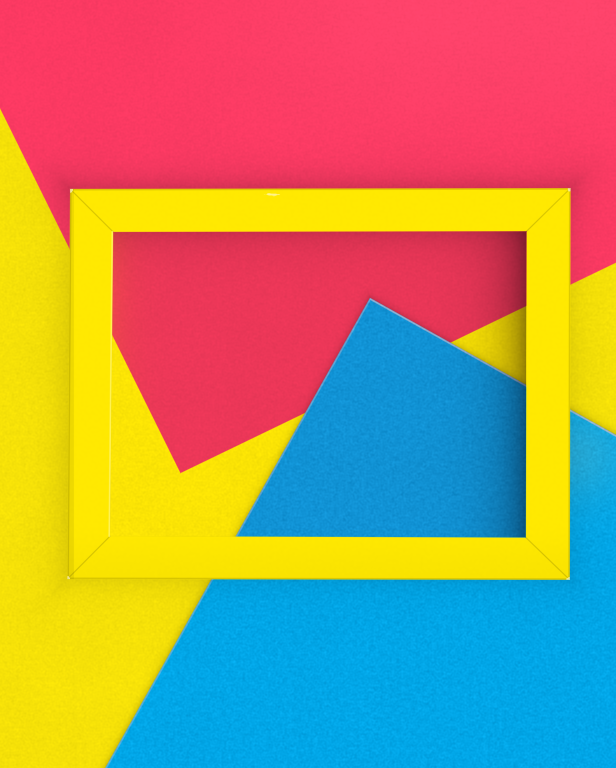
Reproduce this background procedurally as a Shadertoy shader.

```glsl
// Overlapping sheets of pink, yellow and blue paper under a yellow mitred frame.
// Sheets and frame are intersections of half planes; shadows fade exponentially
// from the frame edges, and gradient noise gives the paper its grain.

vec2 hashGradient(vec2 cell) {
    vec2 h = vec2(dot(cell, vec2(127.1, 311.7)), dot(cell, vec2(269.5, 183.3)));
    return fract(sin(h) * 43758.5) * 2.0 - 1.0;
}

float gradientNoise(vec2 p) {
    vec2 i = floor(p), f = fract(p);
    vec2 u = f * f * (3.0 - 2.0 * f), e = vec2(0.0, 1.0);
    float low = mix(dot(hashGradient(i), f),
                    dot(hashGradient(i + e.yx), f - e.yx), u.x);
    float high = mix(dot(hashGradient(i + e.xy), f - e.xy),
                     dot(hashGradient(i + e.yy), f - e.yy), u.x);
    return mix(low, high, u.y);
}

// Signed distance to the line a-b, positive on its right
float side(vec2 p, vec2 a, vec2 b) {
    vec2 d = normalize(b - a);
    return dot(p - a, vec2(d.y, -d.x));
}

// Convex quad with counterclockwise corners, negative inside
float quad(vec2 p, vec2 a, vec2 b, vec2 c, vec2 d) {
    return max(max(side(p, a, b), side(p, b, c)), max(side(p, c, d), side(p, d, a)));
}

float segment(vec2 p, vec2 a, vec2 b) {
    vec2 ab = b - a;
    return length(p - a - ab * clamp(dot(p - a, ab) / dot(ab, ab), 0.0, 1.0));
}

float fill(float d) {
    float px = 0.75 / iResolution.y;
    return 1.0 - smoothstep(-px, px, d);
}

void mainImage(out vec4 fragColor, in vec2 fragCoord) {
    vec2 p = fragCoord / iResolution.xy * vec2(0.8, 1.0);

    // Frame corners
    vec2 outBL = vec2(0.0875, 0.246), outBR = vec2(0.740, 0.245);
    vec2 outTR = vec2(0.741, 0.755), outTL = vec2(0.091, 0.754);
    vec2 inBL = vec2(0.143, 0.302), inBR = vec2(0.683, 0.300);
    vec2 inTR = vec2(0.684, 0.699), inTL = vec2(0.147, 0.698);
    float outer = quad(p, outBL, outBR, outTR, outTL);
    float inner = quad(p, inBL, inBR, inTR, inTL);
    float opening = fill(inner);

    // Paper sheets
    vec2 pinkTip = vec2(0.2344, 0.384), blueTip = vec2(0.4805, 0.612);
    float pinkSheet = max(side(p, vec2(0.0, 0.859), pinkTip),
                          side(p, pinkTip, vec2(0.8, 0.658)));
    float blueLeft = side(p, blueTip, vec2(0.1367, 0.0));
    float blueTop = side(p, vec2(0.8, 0.4335), blueTip);
    float blueSheet = max(blueLeft, blueTop);

    vec3 pink = mix(vec3(0.985, 0.225, 0.385), vec3(1.0, 0.265, 0.42),
                    smoothstep(0.1, 0.6, p.x) * smoothstep(0.7, 1.0, p.y));
    pink = mix(pink, vec3(0.925, 0.215, 0.345), opening);
    vec3 yellow = mix(vec3(0.965, 0.885, 0.03), vec3(0.985, 0.895, 0.02), opening);
    vec3 blue = mix(vec3(0.005, 0.65, 0.905), vec3(0.065, 0.575, 0.835), opening);

    vec3 color = mix(yellow, pink, fill(pinkSheet));
    color *= 1.0 - 0.18 * exp(-max(blueSheet, 0.0) / 0.004);
    color = mix(color, blue, fill(blueSheet));

    // Pale cut edges of the blue sheet
    float cutEdge = fill(abs(blueSheet + 0.001) - 0.0011);
    color = mix(color, vec3(0.72, 0.72, 0.82), cutEdge * mix(0.45, 0.75, step(blueLeft, blueTop)));

    // Fine grain over broad mottling
    float grain = gradientNoise(p * 330.0) + 0.6 * gradientNoise(p * 150.0);
    float mottle = gradientNoise(p * 14.0) + 0.5 * gradientNoise(p * 37.0);
    color *= 1.0 + 0.045 * grain + 0.015 * mottle;
    color += vec3(0.03, 0.035, 0.03) * grain * fill(blueSheet);

    // Shadows inside the opening, deepest along the right rail
    float toRight = max(0.6835 - p.x, 0.0), toLeft = max(p.x - 0.145, 0.0);
    float toTop = max(0.6985 - p.y, 0.0);
    float inShade = (1.0 - 0.42 * exp(-toRight / 0.034)) * (1.0 - 0.14 * exp(-toTop / 0.022));
    vec3 inLight = vec3(inShade, pow(inShade, 1.1), inShade);
    color *= mix(vec3(1.0), inLight, opening);
    color += vec3(0.0, 0.06, -0.05) * exp(-toLeft / 0.022) * opening * fill(pinkSheet);

    // Shadows around the frame and a faint sheen on the right of the blue
    float away = max(outer, 0.0);
    float above = smoothstep(0.70, 0.77, p.y), leftward = 1.0 - smoothstep(0.07, 0.1, p.x);
    float outShade = (0.08 + 0.09 * above + 0.04 * leftward) * exp(-away / 0.018);
    color *= 1.0 - outShade * (1.0 - opening);
    float sheen = exp(-dot(p - vec2(0.755, 0.41), p - vec2(0.755, 0.41)) / 0.004);
    color += vec3(0.13, 0.02, -0.05) * sheen * fill(blueSheet) * (1.0 - opening);

    // Frame face with thin bevels, mitres and worn spots
    float frameMask = fill(max(outer, -inner));
    vec3 frame = vec3(1.0, 0.912, 0.005);
    frame *= 1.0 - 0.025 * (1.0 - smoothstep(0.24, 0.32, p.y));
    frame *= 1.0 + 0.008 * gradientNoise(p * 220.0);
    frame *= 1.0 - 0.07 * fill(p.x - 0.096);
    frame *= 1.0 - 0.13 * fill(abs(outer + 0.001) - 0.001);
    float mitre = min(min(segment(p, outBL, inBL), segment(p, outBR, inBR)),
                      min(segment(p, outTR, inTR), segment(p, outTL, inTL)));
    frame *= 1.0 - 0.16 * fill(mitre - 0.0007);
    float leftLip = segment(p, inBL - vec2(0.001, 0.0), inTL - vec2(0.001, 0.0));
    frame = mix(frame, vec3(1.0, 0.97, 0.5), 0.65 * fill(leftLip - 0.0012));
    float corner = min(min(length(p - outBL), length(p - outBR)),
                       min(length(p - outTR), length(p - outTL)));
    float chip = min(corner - 0.004, segment(p, vec2(0.344, 0.747), vec2(0.362, 0.747)) - 0.0009);
    chip += 0.003 * gradientNoise(p * 190.0);
    frame = mix(frame, vec3(1.0, 0.97, 0.75), 0.75 * fill(chip));
    color = mix(color, frame, frameMask);

    fragColor = vec4(clamp(color, 0.0, 1.0), 1.0);
}
```
